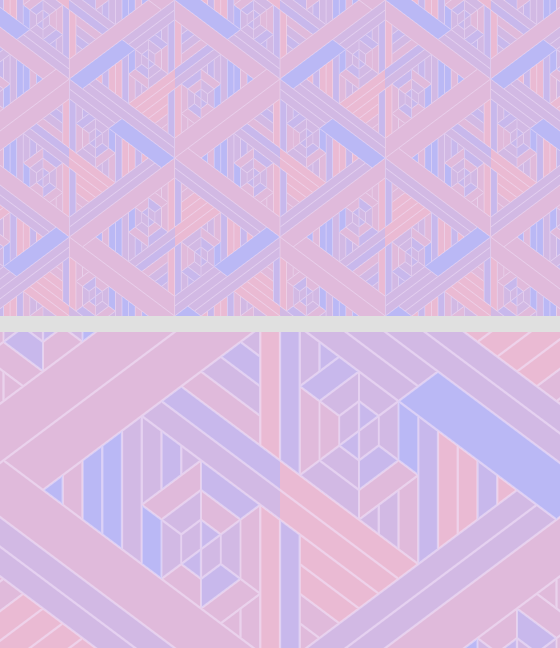
Top: the whole. Bottom: its middle third, enlarged.
Reproduce this pattern procedurally as a Shadertoy shader.

```glsl
// Pastel isometric lattice: banded rhombi with nested hexagons, bars and strips.
#define STRIPS_ACROSS 48.0    // vertical strips per canvas height
#define STRIPS_DOWN 32.0      // slanted strips per canvas height
#define LINE_WIDTH 0.0024     // in canvas heights
#define LINE_STRENGTH 0.62
#define PINK vec3(0.93, 0.73, 0.82)
#define BLUE vec3(0.72, 0.72, 0.97)
#define LINE_COLOR vec3(0.94, 0.88, 0.97)
#define SLANT_GAP 0.025       // true width of a slanted strip

const float UPRIGHT_GAP = 1.0 / STRIPS_ACROSS;

float hash(vec2 v) {
    return fract(sin(dot(v, vec2(12.9898, 78.233))) * 43758.5453);
}

// Distance to the nearest whole number
float gridDist(float c) {
    return abs(fract(c + 0.5) - 0.5);
}

// Muted lavender tones between pink (0) and blue (1)
float lavender(vec2 id) {
    float h = hash(id);
    return h < 0.25 ? 0.25 : h < 0.72 ? 0.5 : 0.7;
}

// Nested hexagon: x = line distance, y = tone
vec2 hexagon(vec3 h, float radius, float side) {
    vec3 g = abs(h);
    float ring = floor(radius);
    float d = gridDist(radius) * SLANT_GAP;
    if (ring < 1.0) {
        // Small four-pane window
        d = min(d, min(g.y * SLANT_GAP, g.z * UPRIGHT_GAP));
        return vec2(d, h.z * h.y > 0.0 ? 0.5 : 0.7);
    }
    d = min(d, min(g.x, min(g.y, g.z)) * SLANT_GAP);
    bool upright = g.z >= max(g.x, g.y);
    float face = upright ? 1.0 : g.x > g.y ? 2.0 : 3.0;
    float facing = upright ? h.z : g.x > g.y ? h.x : h.y;
    float tone = lavender(vec2(face * sign(facing) + 7.0 * side, ring));
    if (upright && ring > 1.0 && facing > 0.0) tone = 0.95;
    return vec2(d, tone);
}

// Right half of a rhombus; side is -1 for the half turned by 180 degrees.
// Slanted axes are p and q, with x = q - p. Returns line distance and tone.
vec2 halfMotif(float x, float p, float q, float side) {
    float d, tone;
    bool right = side > 0.0;

    // Wide outer bands, the upper one crossing over the lower
    if (p < -6.0) {
        bool plain = !right || q > 0.0;
        d = min(plain ? min(-6.0 - p, p + 8.0) : gridDist(p), 8.0 - q);
        if (right) d = min(d, abs(q));
        tone = !right ? 0.25 : plain ? 0.95 : 0.5;
        return vec2(min(d * SLANT_GAP, x * UPRIGHT_GAP), tone);
    }
    if (q > 6.0) {
        d = right ? gridDist(q) : min(q - 6.0, 8.0 - q);
        d = min(d, p + 6.0);
        return vec2(min(d * SLANT_GAP, x * UPRIGHT_GAP), right ? 0.5 : 0.25);
    }

    // Upright bars on the short diagonal, cut by the central strips
    if (x < 1.0 && abs(p) > 1.0) {
        d = min(min(abs(p) - 1.0, p + 6.0), 6.0 - q);
        d = min(d * SLANT_GAP, min(x, 1.0 - x) * UPRIGHT_GAP);
        return vec2(d, right ? 0.7 : 0.05);
    }

    // Slanted strips
    if (p > -1.0) {
        d = min(gridDist(p), 6.0 - q) * SLANT_GAP;
        if (p > 1.0) d = min(d, (x - 1.0) * UPRIGHT_GAP);
        tone = right ? (p < 3.0 ? 0.05 : 0.25) : lavender(vec2(floor(p), 4.0));
        return vec2(d, tone);
    }

    // Hexagon, and upright strips in what remains
    vec3 h = vec3(p + 4.0, q, x - 4.0);
    float radius = max(abs(h.x), max(abs(h.y), abs(h.z)));
    d = min(min(-1.0 - p, p + 6.0), 6.0 - q) * SLANT_GAP;
    if (radius < 3.0) {
        vec2 cell = hexagon(h, radius, side);
        return vec2(min(min(d, cell.x), (x - 1.0) * UPRIGHT_GAP), cell.y);
    }
    float strip = floor(x);
    d = min(d, min(gridDist(x) * UPRIGHT_GAP, (radius - 3.0) * SLANT_GAP));
    tone = lavender(vec2(strip, side));
    if (strip > 7.0 && strip != 10.0) tone = right ? 0.05 : 0.95;
    return vec2(d, tone);
}

void mainImage(out vec4 fragColor, in vec2 fragCoord) {
    vec2 uv = (fragCoord - 0.5 * iResolution.xy) / iResolution.y;
    vec2 pos = uv * vec2(STRIPS_ACROSS, -STRIPS_DOWN);

    // Rhombus index and local position
    vec2 slant = vec2(pos.y - 0.5 * pos.x, pos.y + 0.5 * pos.x);
    vec2 cell = floor((slant + 8.0) / 16.0);
    pos -= vec2(16.0 * (cell.y - cell.x), 8.0 * (cell.x + cell.y));

    // Rows mirror in a cycle of four
    float row = mod(cell.x + cell.y, 4.0);
    if (row > 1.5) pos.x = -pos.x;
    if (row > 0.5 && row < 2.5) pos.y = -pos.y;

    // Half-turn symmetry of each rhombus
    float side = pos.x < 0.0 ? -1.0 : 1.0;
    pos *= side;
    vec2 motif = halfMotif(pos.x, pos.y - 0.5 * pos.x, pos.y + 0.5 * pos.x, side);

    float line = clamp((0.5 * LINE_WIDTH - motif.x) * iResolution.y + 0.5, 0.0, 1.0);
    vec3 color = mix(PINK, BLUE, motif.y);
    fragColor = vec4(mix(color, LINE_COLOR, line * LINE_STRENGTH), 1.0);
}
```
